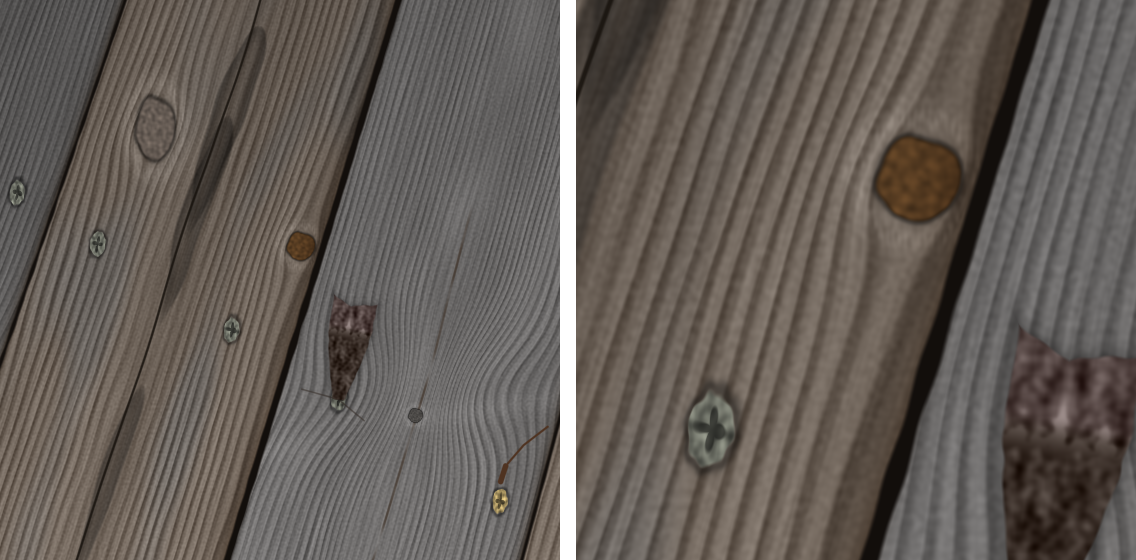
Left, the full canvas; right, a detail of the centre.
A Shadertoy shader for this texture:

```glsl
// Weathered deck boards with slanted grain, knots, a row of screws and a resting moth.
#define RINGS_WARM 28.
#define RINGS_GREY 38.
#define HEART 0.492   // cracked centre of each board
#define WARM_LIGHT vec3(0.5, 0.457, 0.418)
#define WARM_DARK vec3(0.3, 0.257, 0.22)
#define GREY_LIGHT vec3(0.495, 0.487, 0.484)
#define GREY_DARK vec3(0.285, 0.278, 0.275)
#define GAP_COLOR vec3(0.07, 0.055, 0.045)

// Knot centre and radius
const vec3 KNOTS[3] = vec3[3](vec3(0.277, 0.77, 0.036), vec3(0.537, 0.56, 0.026), vec3(0.742, 0.258, 0.013));
const vec3 KNOT_COLORS[3] = vec3[3](vec3(0.4, 0.36, 0.33), vec3(0.36, 0.25, 0.14), vec3(0.3, 0.29, 0.28));

vec2 hash2(vec2 p) {
    vec3 q = fract(p.xyx * vec3(0.1031, 0.103, 0.0973));
    q += dot(q, q.yzx + 33.33);
    return fract((q.xx + q.yz) * q.zy) * 2. - 1.;
}

float noise(vec2 p) {
    vec2 i = floor(p), f = fract(p), u = f * f * (3. - 2. * f), e = vec2(1, 0);
    return mix(mix(dot(hash2(i), f), dot(hash2(i + e), f - e), u.x),
               mix(dot(hash2(i + e.yx), f - e.yx), dot(hash2(i + 1.), f - 1.), u.x), u.y);
}

float bell(float x, float width) { x /= width; return exp(-x * x); }

float below(float x, float a, float b) { return 1. - smoothstep(a, b, x); }

float segment(vec2 p, vec2 a, vec2 b) {
    vec2 d = b - a;
    return length(p - a - d * clamp(dot(p - a, d) / dot(d, d), 0., 1.));
}

// x counts boards from the left seam, y runs along them
vec2 toBoard(vec2 p) {
    return vec2((p.x + 0.12 - 0.344 * p.y) / mix(0.526, 0.488, p.y), p.y);
}

vec3 wood(vec2 p, float aa) {
    vec2 b = toBoard(p);
    float id = floor(b.x), y = p.y, u = b.x;
    float warm = 1. - mod(abs(id), 2.), middle = float(id == 0.);
    float heart = u - id - HEART - 0.025 * noise(vec2(y * 4., id + 0.5));

    // Grain parts around the knots, or pinches towards the heart on grey boards
    for (int i = 0; i < 2; i++) {
        vec2 q = (b - toBoard(KNOTS[i].xy)) * vec2(0.5, 0.68) / KNOTS[i].z;
        u -= middle * q.x * KNOTS[i].z * 1.7 / (dot(q, q) + 0.35);
    }
    u += (1. - warm) * heart * 0.9 * bell(y - 0.3, 0.11) * bell(heart, 0.3);
    float bend = noise(vec2(u * 4., y * 1.6) + id * 7.3);
    float s = fract(u * mix(RINGS_GREY, RINGS_WARM, warm) + 2.2 * bend + 0.25 * noise(vec2(u * 12., y * 9.)));
    float ring = smoothstep(0., 0.55, s) * below(s, 0.8, 1.);
    float contrast = mix(0.35, 0.85, smoothstep(0.03, 0.17, abs(heart)));
    contrast *= (0.9 + 0.7 * noise(vec2(u * 9., y * 3.))) * mix(0.75, 1., warm);
    float tone = 0.62 + contrast * (ring - 0.6) + 0.3 * bend;
    tone += 0.4 * noise(vec2(u * 130., y * 9.)) + 0.3 * noise(p * 210.);
    vec3 col = mix(mix(GREY_DARK, GREY_LIGHT, tone), mix(WARM_DARK, WARM_LIGHT, tone), warm);
    col *= 1.07 - 0.2 * y - 0.1 * float(id < 0.);
    col = mix(col, vec3(dot(col, vec3(0.333))), middle * smoothstep(0., 0.4, noise(vec2(u * 5., y * 3.))) * 0.5);

    // Dark pointed stains along the heart
    for (float k = 0.; k < 3.; k++) {
        float t = (0.955 - 0.16 * k * k - y) / 0.4;
        float size = 0.17 * sqrt(max(t, 0.)) * max(1. - t, 0.) * (1. - 0.2 * k);
        float d = abs(heart - 0.02 + 0.03 * noise(vec2(y * 9., k))) - size;
        float stain = below(d, -0.008, 0.004) * smoothstep(0., 0.03, size);
        col *= 1. - middle * stain * (0.12 + 0.24 * smoothstep(-0.06, 0., d));
    }

    // Pale worn band, ripple and heart crack
    float worn = bell(heart, 0.09) + bell(y - 0.245 - 0.1 * heart, 0.025);
    col += (1. - warm) * 0.06 * worn * (0.5 + noise(p * 7.));
    float broken = 0.7 * smoothstep(-0.3, 0.1, noise(vec2(y * 16., 3.))) * below(y, 0.58, 0.64);
    float crack = below(abs(heart) * 0.5, 0.0005, 0.002 + aa) * mix(broken, 0.9, middle);
    col = mix(col, mix(vec3(0.24, 0.19, 0.15), vec3(0.1, 0.08, 0.06), middle), crack * float(id >= 0.));

    // Knots with pale halo, dark rim and mottled face
    for (int i = 0; i < 3; i++) {
        vec2 q = (p - KNOTS[i].xy) / KNOTS[i].z * vec2(1, i == 0 ? 0.62 : 1.);
        float r = length(q) + 0.15 * noise(q * 1.7 + 9.);
        col += 0.08 * bell(r - 1.4, 0.35) * (0.7 + noise(q * vec2(9, 3)));
        vec3 face = KNOT_COLORS[i] * (1. + 0.25 * noise(q * 5.) + 0.3 * noise(p * 140.) + 0.06 * sin(r * 16.));
        col = mix(col, face, below(r, 0.9, 1.)) * (1. - 0.42 * bell(r - 0.97, 0.08));
    }

    // Gaps between boards, stained on their left side
    float seam = floor(b.x + 0.5), d = (b.x - seam) * 0.49, gap = seam == 1. ? 0.0055 : 0.0025;
    float edge = exp(min(d, 0.) / (gap * 3.5)) * float(d < 0.) + 0.3 * exp(-abs(d) / 0.005);
    col *= 1. - min(edge, 1.) * vec3(0.48, 0.55, 0.62);
    d = abs(d) + 0.002 * noise(vec2(y * 30., seam));
    return mix(col, GAP_COLOR, below(d, gap - 0.002, gap + 0.001 + aa));
}

void mainImage(out vec4 fragColor, in vec2 fragCoord) {
    float aa = 1. / iResolution.y;
    vec2 p = fragCoord * aa;
    vec3 col = wood(p, aa);

    // Row of screws, two per board
    for (float k = 0.; k < 5.; k++) {
        float x = 0.031 + 0.2155 * k - 0.048 * sin(0.785 * k) - 0.038 * mod(k, 2.);
        vec2 q = (p - vec2(x, 0.676 - 0.64 * x)) / vec2(0.0145, 0.023);
        q.x -= 0.15 * q.y;
        float r = length(q) + 0.25 * noise(q * 2. + k * 5.);
        float slot = cos(4. * atan(q.y, q.x + 1e-5) + 0.6) * 0.2 + 0.42;
        vec3 metal = k > 3.5 ? vec3(0.66, 0.58, 0.38) : vec3(0.43, 0.44, 0.4);
        metal *= (1. + 0.8 * noise(q * 3. + k)) * mix(0.5, 1., smoothstep(slot - 0.1, slot + 0.1, r));
        col = mix(col * (1. - 0.4 * bell(r - 1.05, 0.18)), metal, below(r, 0.86, 1.));
    }

    // Dry stalk
    vec2 joint = vec2(0.935, 0.205), tip = vec2(0.903, 0.168);
    float stalk = min(segment(p, vec2(0.978, 0.238), joint), segment(p, joint, tip));
    stalk = min(stalk, segment(p, tip, vec2(0.894, 0.14)) - 0.003);
    col = mix(col, vec3(0.31, 0.2, 0.13), below(stalk, 0.0005, 0.0015 + aa));

    // Moth: feelers, shadow, then folded wings widening from the head
    vec2 axis = normalize(vec2(0.03, 0.17)), m = p - vec2(0.604, 0.287);
    float feeler = min(segment(m, vec2(0), vec2(-0.065, 0.018)), segment(m, vec2(0), vec2(0.046, -0.038)));
    col = mix(col, vec3(0.22, 0.19, 0.17), 0.6 * below(feeler, 0., 0.001 + aa));
    vec2 w = vec2(dot(m, vec2(axis.y, -axis.x)), dot(m, axis));
    float t = w.y / 0.175, size = 0.038 * smoothstep(-0.4, 0.8, t);
    float notch = 0.166 + 0.45 * abs(w.x + 0.006) - 0.25 * max(w.x, 0.);
    float wing = max(max(abs(w.x) - size, w.y - notch), -w.y) + 0.003 * noise(p * 70.);
    float scales = noise(w * vec2(110, 40)) + 0.6 * noise(p * 160.);
    vec3 wings = mix(vec3(0.22, 0.175, 0.15), vec3(0.3, 0.24, 0.23), smoothstep(0.68, 0.76, t));
    wings += 0.27 * scales + 0.1 * bell(t - 0.69 - scales * 0.1, 0.035);
    col = mix(col * (1. - 0.3 * exp(-max(wing, 0.) / 0.006)), wings, below(wing, -0.001, 0.001 + aa));
    fragColor = vec4(clamp(col, 0., 1.), 1.);
}
```
